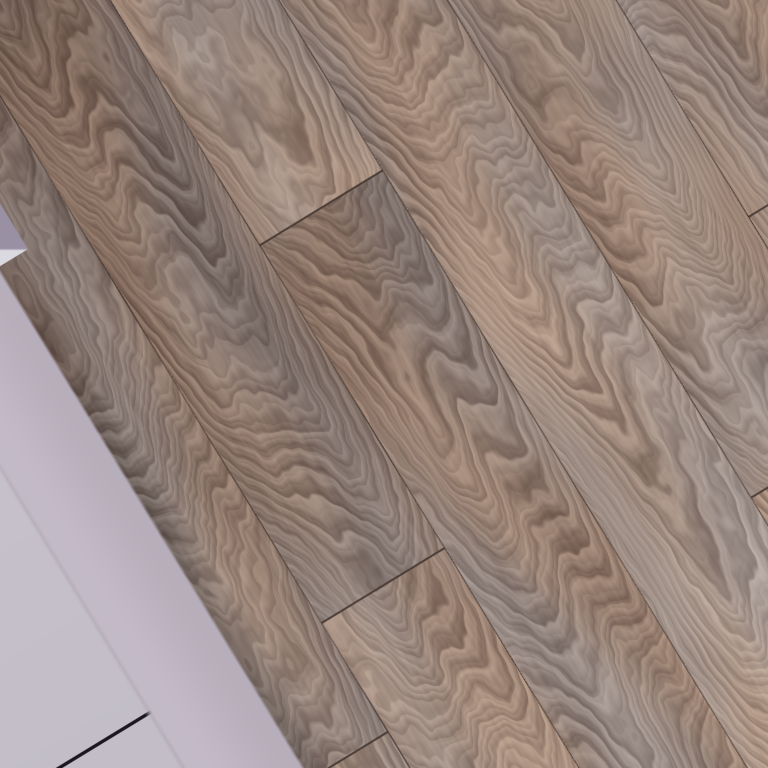
Write a Shadertoy shader that draws this texture.

```glsl
// Diagonal greige wood planks with cathedral grain, meeting a pale skirting and wall panels at lower left.

const float PLANK_WIDTH = 0.1875;
const float FIRST_SEAM = -0.065;
const vec2 ACROSS = vec2(0.854, -0.521);
const vec2 ALONG = vec2(0.521, 0.854);

const vec3 WOOD_DARK = vec3(0.36, 0.29, 0.26);
const vec3 WOOD_LIGHT = vec3(0.72, 0.65, 0.60);
const vec3 SEAM = vec3(0.22, 0.17, 0.15);
const vec3 SKIRTING = vec3(0.73, 0.695, 0.745);
const vec3 PANEL = vec3(0.79, 0.77, 0.81);
const vec3 SLOT = vec3(0.10, 0.09, 0.13);

// Per row: end joint position, tone before it, tone after it
const vec3 ROWS[6] = vec3[6](
    vec3(1.077, -0.05, 0.00), vec3(0.911, -0.09, 0.03), vec3(0.449, 0.13, -0.07),
    vec3(9.000, 0.07, 0.07), vec3(1.063, 0.02, 0.04), vec3(0.749, -0.04, 0.02));

vec2 gradientAt(vec2 cell) {
    vec3 h = fract(cell.xyx * vec3(0.1031, 0.1030, 0.0973));
    h += dot(h, h.yzx + 33.33);
    float angle = 6.2832 * fract((h.x + h.y) * h.z);
    return vec2(cos(angle), sin(angle));
}

// Gradient noise, roughly -0.7 to 0.7
float noise(vec2 p) {
    vec2 i = floor(p), f = p - i;
    vec2 u = f * f * f * (f * (f * 6.0 - 15.0) + 10.0);
    float a = dot(gradientAt(i), f);
    float b = dot(gradientAt(i + vec2(1, 0)), f - vec2(1, 0));
    float c = dot(gradientAt(i + vec2(0, 1)), f - vec2(0, 1));
    float d = dot(gradientAt(i + vec2(1, 1)), f - vec2(1, 1));
    return mix(mix(a, b, u.x), mix(c, d, u.x), u.y);
}

// 1 below the edge, 0 above it
float below(float value, float edge, float soft) {
    return 1.0 - smoothstep(edge - soft, edge + soft, value);
}

float line(float dist, float halfWidth, float soft) {
    return below(abs(dist), halfWidth, soft);
}

// Growth rings: dark on one side, with a crisp outer edge
float ringBand(float phase) {
    float f = fract(phase);
    float band = smoothstep(0.05, 0.80, f) * (1.0 - smoothstep(0.84, 1.0, f));
    return mix(band, 0.4, smoothstep(0.2, 0.6, fwidth(phase)));
}

// Grain darkness of one board; p.x runs across it, p.y along it
float grain(vec2 p, float seed) {
    vec2 shift = vec2(seed * 5.7, seed * 9.3);
    float x = p.x + 0.06 * noise(vec2(seed * 3.7, p.y * 1.8));
    float height = p.y + 22.0 * x * x
        + 0.30 * noise(p * vec2(11.0, 2.4) + shift)
        + 0.035 * noise(p * vec2(38.0, 16.0) + shift)
        + 0.012 * noise(p * vec2(80.0, 45.0) + shift);
    float patches = smoothstep(-0.3, 0.45, noise(p * vec2(12.0, 3.5) + shift + 20.0));
    float broad = ringBand(height / 0.060) * mix(0.12, 0.42, patches);
    float fine = ringBand(height / 0.022) * mix(0.20, 0.08, patches);
    float pores = 0.10 * noise(p * vec2(190.0, 13.0) + shift)
        + 0.08 * noise(p * vec2(90.0, 7.0) + shift);
    return broad + fine + pores;
}

vec3 planks(vec2 board, vec2 q, float soft) {
    float row = clamp(floor((board.x - FIRST_SEAM) / PLANK_WIDTH), -1.0, 4.0);
    vec3 rowStyle = ROWS[int(row) + 1];
    float pastJoint = step(rowStyle.x, board.y);
    float seed = row * 2.3 + pastJoint * 11.7 + 6.0;
    float x = board.x - FIRST_SEAM - (row + 0.5) * PLANK_WIDTH;

    // Tone: room light, board variation, soft clouds, then grain
    float light = mix(-0.20, 0.14, clamp(q.x * 0.7 + q.y * 0.4, 0.0, 1.0));
    float cloud = noise(board * vec2(13.0, 3.0) + seed * 4.1);
    float tone = 0.80 + light + mix(rowStyle.y, rowStyle.z, pastJoint) + 0.24 * cloud;
    tone -= grain(vec2(x, board.y), seed);
    vec3 color = mix(WOOD_DARK, WOOD_LIGHT, clamp(tone, 0.0, 1.1));
    float warmth = smoothstep(-0.4, 0.4, noise(board * vec2(8.0, 2.5) + 31.0 + seed));
    color *= mix(vec3(0.97, 1.0, 1.04), vec3(1.04, 0.99, 0.95), warmth);

    // Long seams fade in places; end joints are crisper
    float seamDist = 0.5 * PLANK_WIDTH - abs(x);
    float seamFade = 0.55 + 0.5 * noise(vec2(board.y * 6.0, row));
    color = mix(color, SEAM, line(seamDist, 0.0009, soft) * seamFade);
    return mix(color, SEAM, 0.8 * line(board.y - rowStyle.x, 0.0013, soft));
}

vec3 wall(vec2 board, float soft) {
    float panelMask = below(board.x, -0.317, 0.004);
    vec3 skirting = SKIRTING * mix(1.05, 0.98, smoothstep(-0.30, -0.19, board.x));
    vec3 color = mix(skirting, PANEL * (1.0 - 0.04 * board.y), panelMask);
    color *= 1.0 - 0.10 * line(board.x + 0.317, 0.001, 0.005);
    float slot = line(board.y - 0.894, 0.0022, soft) * below(board.x, -0.319, 0.006);
    return mix(color, SLOT, slot);
}

void mainImage(out vec4 fragColor, in vec2 fragCoord) {
    vec2 uv = fragCoord / iResolution.y;
    vec2 q = vec2(uv.x, 1.0 - uv.y);
    vec2 board = vec2(dot(q, ACROSS), dot(q, ALONG));
    float soft = 0.8 / iResolution.y;

    // Floor with a contact shadow beside the skirting
    vec3 color = planks(board, q, soft);
    color *= 1.0 - 0.18 * below(board.x, -0.165, 0.025);
    color = mix(color, wall(board, soft), below(board.x, -0.184, 0.003));

    // Corner block with a bright underside
    float block = below(board.x, -0.138, soft) * below(board.y, 0.296, soft);
    vec3 blockColor = mix(vec3(0.86, 0.85, 0.88), vec3(0.60, 0.57, 0.64), below(q.y, 0.325, 0.002));
    fragColor = vec4(mix(color, blockColor, block), 1.0);
}
```
